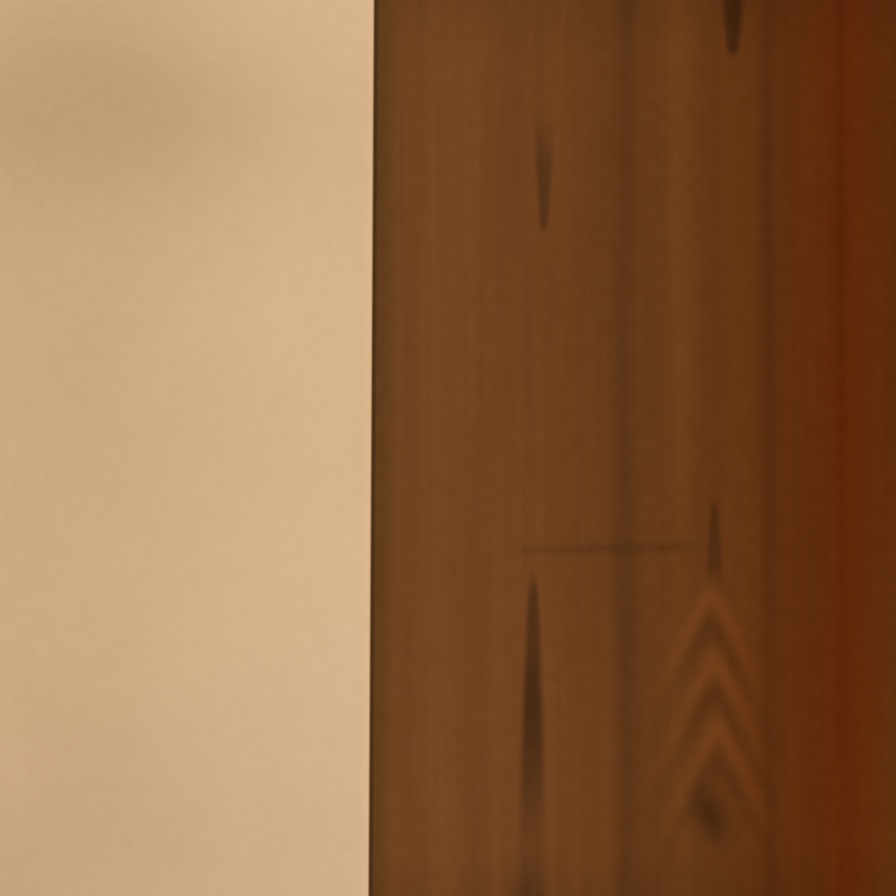
This texture is drawn by a WebGL 1 fragment shader. Its source:

```glsl
precision highp float;
uniform vec2 u_resolution;

#define EDGE_BOTTOM 0.4115
#define EDGE_TOP 0.4175
#define WALL_DIM vec3(0.795, 0.665, 0.510)
#define WALL_LIT vec3(0.835, 0.705, 0.555)
#define WOOD_LEFT vec3(0.445, 0.265, 0.130)
#define WOOD_MID vec3(0.405, 0.232, 0.098)
#define WOOD_RIGHT vec3(0.365, 0.170, 0.050)
#define GRAIN_AMOUNT 0.085
#define MOTTLE_AMOUNT 0.025

float hash(vec2 p) {
  vec3 q = fract(vec3(p.xyx) * 0.1031);
  q += dot(q, q.yzx + 33.33);
  return fract((q.x + q.y) * q.z);
}

float noise(vec2 p) {
  vec2 i = floor(p), f = fract(p);
  f = f * f * (3.0 - 2.0 * f);
  return mix(mix(hash(i), hash(i + vec2(1.0, 0.0)), f.x),
             mix(hash(i + vec2(0.0, 1.0)), hash(i + 1.0), f.x), f.y);
}

float fbm(vec2 p) {
  float sum = 0.0, amp = 0.5;
  for (int i = 0; i < 4; i++) {
    sum += amp * noise(p);
    p = p * 2.03 + 17.3;
    amp *= 0.5;
  }
  return sum;
}

float bump(float x, float width) {
  return exp(-x * x / (width * width));
}

float spot(vec2 p, vec2 center, vec2 radius) {
  vec2 d = (p - center) / radius;
  return exp(-dot(d, d));
}

// Tapered grain mark: signed len > 0 runs downward from the tip.
float spike(vec2 p, vec2 tip, float len, float halfWidth) {
  float t = (tip.y - p.y) / len;
  float w = halfWidth * sqrt(clamp(t, 0.001, 1.0));
  float body = 1.0 - smoothstep(0.35 * w, w + 0.002, abs(p.x - tip.x));
  return body * smoothstep(0.0, 0.12, t) * (1.0 - smoothstep(0.45, 1.0, t));
}

// Thin arch opening downward.
float arch(vec2 p, vec2 apex, float slope, float width) {
  float dx = p.x - apex.x;
  float rise = p.y - apex.y + slope * (sqrt(dx * dx + 0.00005) - 0.007);
  return bump(rise, width) * bump(dx, 0.045);
}

vec3 wall(vec2 p) {
  vec3 c = mix(WALL_DIM, WALL_LIT, smoothstep(0.02, 0.40, p.x));
  c -= vec3(0.055, 0.055, 0.065) * spot(p, vec2(0.12, 0.88), vec2(0.20, 0.11));
  c -= vec3(0.025, 0.022, 0.020) * spot(p, vec2(0.18, 0.04), vec2(0.30, 0.16));
  c += vec3(0.005, -0.004, 0.008) * smoothstep(0.4, 0.0, p.y);
  c += MOTTLE_AMOUNT * (fbm(p * vec2(9.0, 6.0)) - 0.47);
  return c + 0.018 * (fbm(p * 110.0) - 0.47);
}

vec3 wood(vec2 p, float fromEdge) {
  vec3 c = mix(WOOD_LEFT, WOOD_MID, smoothstep(0.52, 0.74, p.x));
  c = mix(c, WOOD_RIGHT, smoothstep(0.74, 0.93, p.x));
  c += vec3(0.025, -0.012, -0.010) * bump(p.x - 0.945, 0.025);
  c += vec3(0.015, 0.020, 0.010) * bump(p.x - 1.0, 0.025) * smoothstep(0.6, 0.1, p.y);

  // Long vertical grain
  float bend = 0.012 * (noise(p * vec2(5.0, 2.5)) - 0.5);
  float x = p.x + bend;
  float grain = fbm(vec2(x * 34.0, p.y * 1.3)) - 0.47;
  float fine = noise(vec2(x * 170.0, p.y * 5.0)) - 0.5;
  float tone = 1.0 + GRAIN_AMOUNT * (1.6 * grain + 0.45 * fine);
  tone -= 0.08 * bump(x - 0.700, 0.013);
  tone -= 0.10 * bump(x - 0.860, 0.010);
  tone -= 0.06 * bump(x - 0.940, 0.007);
  tone += 0.05 * bump(x - 0.490, 0.025) + 0.04 * bump(x - 0.755, 0.025);

  // Pointed marks and knots
  tone -= 0.28 * spike(p, vec2(0.595, 0.372), 0.34, 0.020);
  tone -= 0.10 * spike(p, vec2(0.593, 0.300), 0.60, 0.030);
  tone -= 0.20 * spike(p, vec2(0.607, 0.735), -0.15, 0.014);
  tone -= 0.32 * spike(p, vec2(0.818, 0.930), -0.16, 0.023);
  tone -= 0.18 * spike(p, vec2(0.797, 0.445), 0.12, 0.012);
  tone -= 0.28 * spot(p, vec2(0.793 + 0.25 * (0.09 - p.y), 0.090), vec2(0.016, 0.028));
  tone -= 0.12 * spot(p, vec2(0.590, 0.0), vec2(0.020, 0.035));

  // Nested arches in the lower grain
  for (int i = 0; i < 3; i++) {
    float k = float(i);
    vec2 apex = vec2(0.793 + 0.004 * k, 0.335 - 0.075 * k);
    tone += 0.14 * arch(p, apex, 2.0, 0.018);
    tone -= 0.10 * arch(p, apex - vec2(0.0, 0.035), 2.0, 0.016);
  }

  // Faint cross seam
  float span = smoothstep(0.56, 0.60, p.x) * (1.0 - smoothstep(0.75, 0.80, p.x));
  tone -= 0.10 * span * bump(p.y - 0.388 - 0.02 * (p.x - 0.68), 0.006);
  tone -= 0.05 * smoothstep(0.93, 1.0, p.y) + 0.05 * smoothstep(0.06, 0.0, p.y);
  c *= tone;

  // Shaded olive border
  c = mix(c, vec3(0.365, 0.235, 0.105), 0.75 * (1.0 - smoothstep(0.008, 0.030, fromEdge)));
  c *= 1.0 - 0.28 * (1.0 - smoothstep(0.001, 0.007, fromEdge));
  return c + 0.020 * (fbm(p * 95.0) - 0.47);
}

void main() {
  vec2 p = gl_FragCoord.xy / u_resolution;
  float fromEdge = p.x - mix(EDGE_BOTTOM, EDGE_TOP, p.y);
  float soft = max(0.0018, 0.75 / u_resolution.x);
  vec3 lit = wall(p) + vec3(0.025, 0.005, -0.005) * bump(fromEdge + 0.004, 0.004);
  vec3 color = mix(lit, wood(p, fromEdge), smoothstep(-soft, soft, fromEdge));
  gl_FragColor = vec4(clamp(color, 0.0, 1.0), 1.0);
}
```
